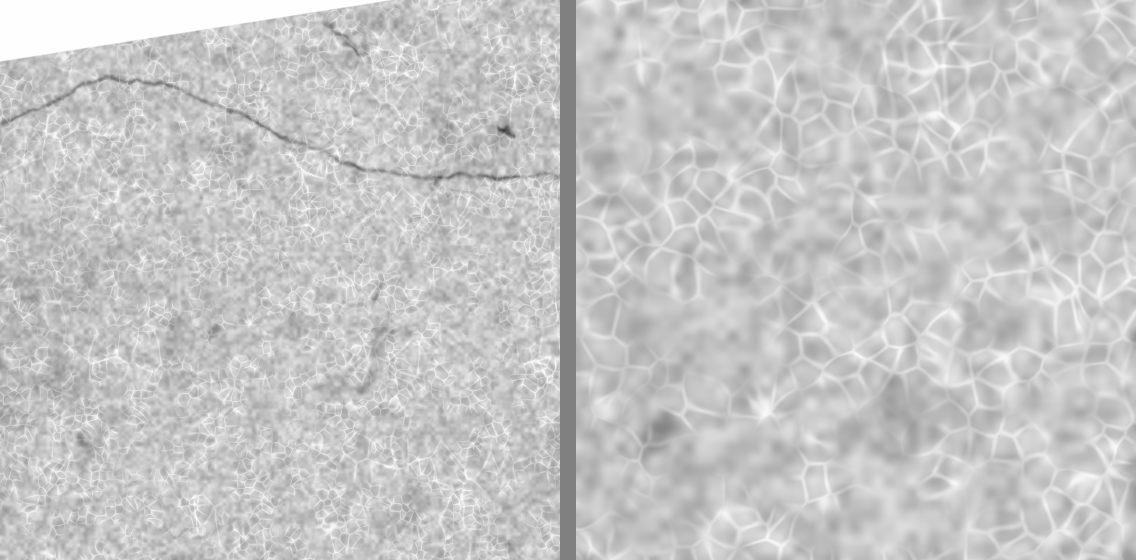
Left, the full canvas; right, a detail of the centre.
Write a WebGL 1 fragment shader that draws this texture.

```glsl
precision highp float;
uniform vec2 u_resolution;

vec2 hash2(vec2 p) {
  vec3 q = fract(p.xyx * vec3(0.1031, 0.1030, 0.0973));
  q += dot(q, q.yzx + 33.33);
  return fract((q.xx + q.yz) * q.zy);
}

float valueNoise(vec2 p) {
  vec2 cell = floor(p);
  vec2 f = fract(p);
  f = f * f * (3.0 - 2.0 * f);
  float low = mix(hash2(cell).x, hash2(cell + vec2(1.0, 0.0)).x, f.x);
  float high = mix(hash2(cell + vec2(0.0, 1.0)).x, hash2(cell + 1.0).x, f.x);
  return mix(low, high, f.y);
}

// Difference of the two nearest distances: zero along cell borders
float cellBorder(vec2 p) {
  vec2 cell = floor(p);
  float nearest = 8.0;
  float second = 8.0;
  for (int j = -1; j <= 1; j++) {
    for (int i = -1; i <= 1; i++) {
      vec2 neighbour = cell + vec2(float(i), float(j));
      float d = length(neighbour + hash2(neighbour) - p);
      second = min(second, max(nearest, d));
      nearest = min(nearest, d);
    }
  }
  return second - nearest;
}

float vein(vec2 p, float width) {
  return 1.0 - smoothstep(0.0, width, cellBorder(p));
}

vec2 warp(vec2 p, float scale, float amount) {
  return p + amount * (vec2(valueNoise(p * scale), valueNoise(p * scale + 57.0)) - 0.5);
}

float softStroke(vec2 p, vec2 a, vec2 b, float width) {
  vec2 along = b - a;
  float t = clamp(dot(p - a, along) / dot(along, along), 0.0, 1.0);
  float d = length(p - a - along * t) / width;
  return exp(-d * d);
}

float crackHeight(float x) {
  float arch = 0.775 + 0.085 * smoothstep(-0.03, 0.21, x);
  float wobble = 0.003 * sin(x * 47.0) + 0.0015 * sin(x * 131.0 + 1.0);
  return arch - 0.175 * smoothstep(0.2, 0.75, x) + wobble;
}

// Fine mottling with bright broken borders
float grain(vec2 p) {
  vec2 q = warp(p, 45.0, 0.012);
  float mottling = 0.15 * (valueNoise(q * 88.0) - 0.5)
                 + 0.13 * (valueNoise(p * 150.0 + 19.0) - 0.5);
  float fineVeins = vein(q * 62.0, 0.28) * smoothstep(0.2, 0.8, valueNoise(p * 40.0 + 7.0));
  float longVeins = vein(warp(p, 30.0, 0.015) * vec2(24.0, 17.0), 0.13)
                  * smoothstep(0.55, 0.8, valueNoise(p * 11.0 + 3.0));
  return mottling + 0.11 * fineVeins + 0.09 * longVeins;
}

// Broad dull patches
float stain(vec2 p) {
  float cloud = smoothstep(0.5, 0.95, valueNoise(p * 6.0 + 31.0));
  float blotch = smoothstep(0.68, 0.95, valueNoise(warp(p, 30.0, 0.03) * 19.0 + 11.0));
  float leftShade = softStroke(p, vec2(0.0, 0.3), vec2(0.12, 0.5), 0.11);
  return 0.035 * cloud + 0.08 * blotch + 0.04 * leftShade;
}

// Short scattered dark scratches
float scratches(vec2 p) {
  float total = 0.0;
  for (int i = 0; i < 9; i++) {
    vec2 seed = vec2(float(i) + 3.0, 17.0);
    vec2 centre = hash2(seed) * vec2(0.95, 0.68);
    vec2 shape = hash2(seed + 41.0);
    float angle = shape.x * 3.1416;
    vec2 reach = vec2(cos(angle), sin(angle)) * mix(0.004, 0.025, shape.y);
    total += mix(0.2, 0.09, shape.y) * softStroke(p, centre - reach, centre + reach, 0.007);
  }
  return total;
}

void main() {
  vec2 p = gl_FragCoord.xy / u_resolution;
  vec2 rough = warp(p, 75.0, 0.012);
  float shade = 0.77 + grain(p) - stain(p) - scratches(rough);

  // Long crack and the two marks above it
  float crackDistance = (warp(p, 90.0, 0.005).y - crackHeight(p.x)) / 0.0042;
  float crackDepth = mix(0.12, 0.31, valueNoise(p * 38.0 + 5.0));
  shade -= crackDepth * exp(-crackDistance * crackDistance);
  shade -= 0.25 * softStroke(rough, vec2(0.585, 0.955), vec2(0.65, 0.903), 0.006);
  shade -= 0.42 * softStroke(rough, vec2(0.892, 0.774), vec2(0.915, 0.763), 0.006);

  // Slanted white margin
  float margin = p.y - (0.89 + 0.157 * p.x);
  float pixel = 1.0 / u_resolution.y;
  shade = mix(clamp(shade, 0.15, 0.97), 0.995, smoothstep(-pixel, pixel, margin));
  gl_FragColor = vec4(vec3(shade), 1.0);
}
```
